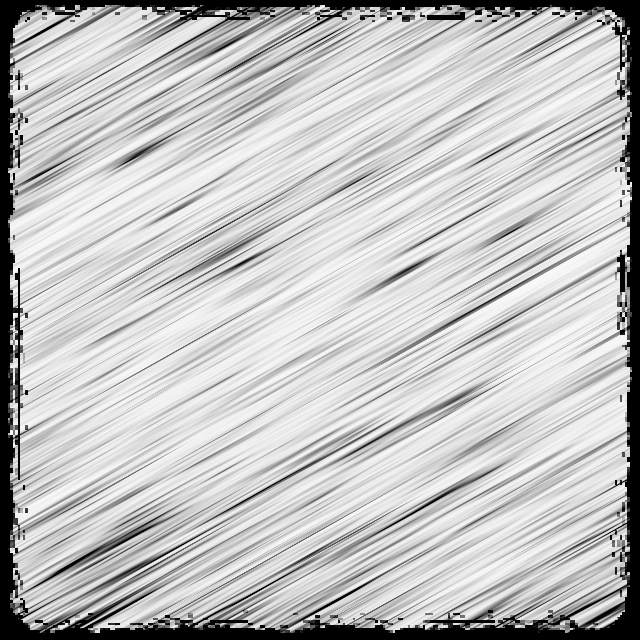
This texture is drawn by a three.js fragment shader. Its source:

```glsl
// Brushed pale metal plate with slanted dark scratches and a ragged black frame.
varying vec2 vUv;

float hash(vec2 p) {
  return fract(sin(dot(p, vec2(127.1, 311.7))) * 43758.5453);
}

// Smooth noise along x, independent for each row
float rowNoise(float x, float row) {
  float cell = floor(x);
  float f = fract(x);
  return mix(hash(vec2(cell, row)), hash(vec2(cell + 1.0, row)), f * f * (3.0 - 2.0 * f));
}

// Each row slides by its own amount, so streak ends never line up
float slidRow(float x, float row) {
  return rowNoise(x + 17.0 * hash(vec2(row, 4.7)), row);
}

float streak(vec2 p) {
  float row = floor(p.y);
  float f = fract(p.y);
  return mix(slidRow(p.x, row), slidRow(p.x, row + 1.0), f * f * (3.0 - 2.0 * f));
}

// Coordinates along and across the brushing direction
vec2 brushed(vec2 p, float angle) {
  float c = cos(angle);
  float s = sin(angle);
  return vec2(c * p.x + s * p.y, c * p.y - s * p.x);
}

float roundedBox(vec2 p, vec2 halfSize, float radius) {
  vec2 q = abs(p) - halfSize + radius;
  return length(max(q, 0.0)) + min(max(q.x, q.y), 0.0) - radius;
}

float brushInk(vec2 uv) {
  vec2 p = brushed(uv, 0.512);
  vec2 tilted = brushed(uv, 0.497);

  // Fine, medium and wide streaks, then soft patches
  float density = streak(p * vec2(11.0, 390.0)) - 0.5;
  density += 0.8 * (streak(tilted * vec2(5.0, 210.0) + 31.0) - 0.5);
  density += 0.4 * (streak(p * vec2(6.0, 70.0) + 57.0) - 0.5);
  density += 0.3 * (streak(p * vec2(3.0, 11.0) + 83.0) - 0.5);

  // Heavier brushing toward the top and bottom
  float offCentre = 2.0 * (uv.y - 0.52);
  density += 0.32 * (offCentre * offCentre - 0.33);

  // Long, sharp scratches
  float scratch = smoothstep(0.80, 0.97, streak(p * vec2(2.5, 240.0) + 11.0));
  return 0.105 * exp(2.7 * density) + 0.5 * scratch;
}

void main() {
  float tone = 0.98 - brushInk(vUv);

  // Frame geometry on a coarse grid, for blocky wear
  vec2 block = (floor(vUv * 256.0) + 0.5) / 256.0;
  vec2 centred = block - vec2(0.5, 0.503);
  float edge = roundedBox(centred, vec2(0.483, 0.485), 0.052);
  bool horizontal = abs(centred.y) > abs(centred.x);
  float along = horizontal ? centred.x : centred.y;
  float side = horizontal ? 3.0 + sign(centred.y) : 8.0 + sign(centred.x);

  // Chips and specks, stretched along the edge
  vec2 chip = vec2(floor(along * 115.0), floor(edge * 256.0) + side * 60.0);
  float wear = smoothstep(0.25, 0.8, rowNoise(along * 16.0, side + 20.0));
  float chance = smoothstep(-0.032, 0.002, edge) * (0.12 + 0.65 * wear);
  float speck = step(1.0 - chance, hash(chip));
  tone -= speck * (0.2 + 0.75 * hash(chip + 9.3));

  // Broken black bars running parallel to the sides
  float barDepth = 0.010 + 0.007 * hash(vec2(floor(along * 7.0), side));
  float bar = step(abs(edge + barDepth), 0.0022);
  bar *= step(0.66, rowNoise(along * 15.0, side + 40.0));
  tone = mix(tone, 0.01, bar);

  // Uneven outer border
  float ragged = 0.008 * (rowNoise(along * 34.0, side + 60.0) - 0.5);
  ragged += 0.005 * (hash(vec2(floor(along * 128.0), side)) - 0.5);
  float border = smoothstep(-0.001, 0.001, edge + ragged);
  tone = mix(clamp(tone, 0.01, 0.98), 0.0, border);

  gl_FragColor = vec4(vec3(tone), 1.0);
}
```
